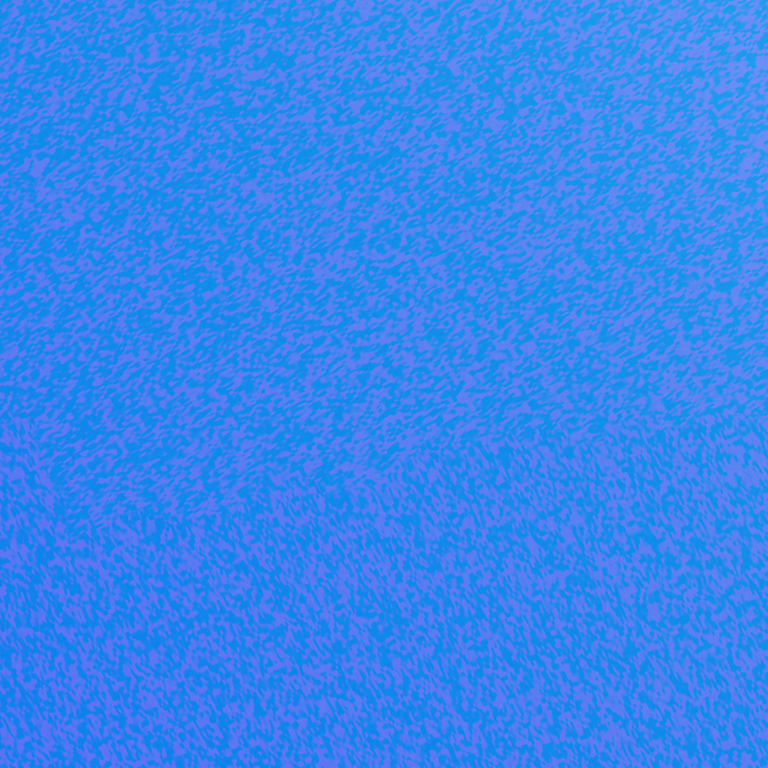
Write a Shadertoy shader that draws this texture map.

```glsl
const vec3 CYAN = vec3(0.06, 0.552, 0.918);
const vec3 VIOLET = vec3(0.37, 0.50, 0.946);
const vec3 LIGHT_TINT = vec3(0.005, 0.045, -0.006); // added toward the upper right
const vec3 CORNER_GLOW = vec3(0.05, 0.015, 0.02);
const vec2 GRAIN_FREQ = vec2(165.0, 300.0);         // along and across a fibre
const float UPPER_ANGLE = 0.56;                     // fibre directions in radians
const float LOWER_ANGLE = 2.05;
const float THRESHOLD = 0.508;
const float SOFTNESS = 0.19;
const float CLUMP_SHARE = 0.25;
const float WARP = 0.004;

float hash(vec2 p) {
    vec3 q = fract(vec3(p.xyx) * 0.1031);
    q += dot(q, q.yzx + 33.33);
    return fract((q.x + q.y) * q.z);
}

float valueNoise(vec2 p) {
    vec2 i = floor(p), f = fract(p);
    f = f * f * (3.0 - 2.0 * f);
    return mix(mix(hash(i), hash(i + vec2(1, 0)), f.x),
               mix(hash(i + vec2(0, 1)), hash(i + vec2(1, 1)), f.x), f.y);
}

// Short fibres stretched along one direction, with coarser clumps
float fibres(vec2 p, float angle) {
    float c = cos(angle), s = sin(angle);
    vec2 q = vec2(c * p.x + s * p.y, c * p.y - s * p.x) + 3.0;
    float fine = valueNoise(q * GRAIN_FREQ);
    float clump = valueNoise(q * GRAIN_FREQ * 0.57 + 71.7);
    return mix(fine, clump, CLUMP_SHARE);
}

// 1 in the lower patch, 0 in the upper one
float lowerPatch(vec2 uv) {
    float edge = 0.30 + 0.17 * uv.x + 0.15 * (1.0 - smoothstep(0.03, 0.10, uv.x));
    edge += 0.05 * (valueNoise(uv * 14.0) - 0.5);
    edge += 0.04 * (valueNoise(uv * 60.0) - 0.5);
    return 1.0 - smoothstep(edge - 0.015, edge + 0.015, uv.y);
}

void mainImage(out vec4 fragColor, in vec2 fragCoord) {
    vec2 uv = fragCoord / iResolution.xy;

    // Bend the fibres slightly so that their direction wanders
    vec2 bend = vec2(valueNoise(uv * 60.0 + 9.0), valueNoise(uv * 60.0 + 57.0)) - 0.5;
    vec2 p = uv + WARP * bend;

    float lower = lowerPatch(uv);
    float grain = mix(fibres(p, UPPER_ANGLE), fibres(p, LOWER_ANGLE), lower);

    // Violet gains a little area to the right and in the lower patch
    grain += 0.04 * (uv.x - 0.5) + 0.01 * lower;
    float violet = smoothstep(THRESHOLD - SOFTNESS, THRESHOLD + SOFTNESS, grain);

    // Broad light from the upper right, with faint mottling
    float light = uv.x + uv.y - 1.0;
    float mottle = valueNoise(uv * 260.0 + 13.0) - 0.5;
    vec3 color = mix(CYAN, VIOLET, violet);
    color += LIGHT_TINT * (light + 0.6 * mottle - 0.15 * lower);
    color += CORNER_GLOW * smoothstep(0.2, 1.0, light);

    fragColor = vec4(clamp(color, 0.0, 1.0), 1.0);
}
```
